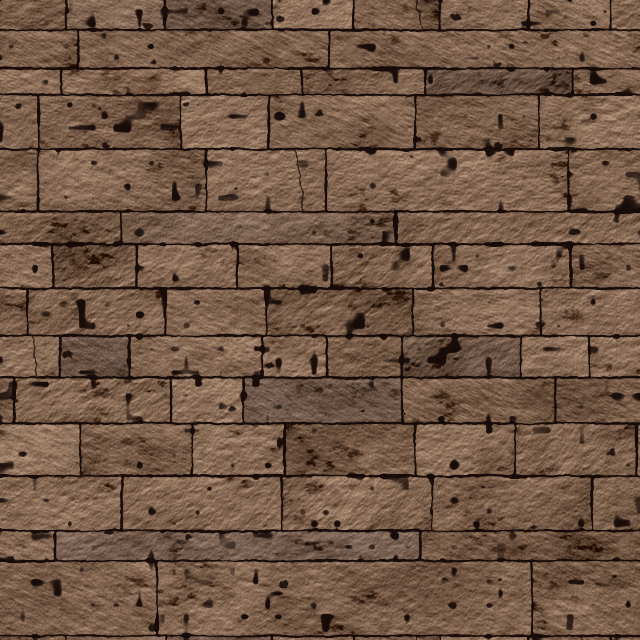
Reproduce this texture procedurally as a three.js fragment shader.

```glsl
// Weathered brown sandstone wall: fourteen uneven courses of rough-tooled blocks with thin dark joints.
varying vec2 vUv;

float hash(vec2 p) {
  return fract(sin(dot(p, vec2(127.1, 311.7))) * 43758.5453);
}

float noise(vec2 p) {
  vec2 i = floor(p), f = fract(p);
  f = f * f * (3.0 - 2.0 * f);
  return mix(mix(hash(i), hash(i + vec2(1, 0)), f.x),
             mix(hash(i + vec2(0, 1)), hash(i + vec2(1, 1)), f.x), f.y);
}

float fbm(vec2 p) {
  float sum = 0.0, amp = 0.53;
  for (int i = 0; i < 4; i++) {
    sum += amp * noise(p);
    p = mat2(1.6, 1.2, -1.2, 1.6) * p + 7.3;
    amp *= 0.5;
  }
  return sum;
}

// Tooled surface: slanted chisel dents over fine grain
float relief(vec2 p, float slant) {
  p.y += p.x * slant;
  return 0.5 * noise(p * vec2(70, 115)) + 0.3 * noise(p * vec2(150, 230) + 9.0) + 0.22 * noise(p * 390.0);
}

// Scattered round holes, one possible per grid cell
float holes(vec2 p) {
  vec2 cell = floor(p * 15.0);
  vec2 centre = (cell + 0.3 + 0.4 * vec2(hash(cell + 3.1), hash(cell + 8.7))) / 15.0;
  vec2 d = (p - centre) * vec2(0.75, 1.1);
  d += 0.005 * (vec2(noise(p * 170.0), noise(p * 170.0 + 40.0)) - 0.5);
  float radius = 0.002 + 0.004 * hash(cell + 5.5);
  return step(0.84, hash(cell)) * (1.0 - smoothstep(radius - 0.0015, radius + 0.0015, length(d)));
}

void main() {
  // Each course: top measured downward, number of stones, first joint
  vec3 courses[14] = vec3[14](
    vec3(0.0, 7, 0.103), vec3(0.0534, 2, 0.122), vec3(0.1133, 5, 0.096), vec3(0.1549, 5, 0.06),
    vec3(0.2396, 4, 0.322), vec3(0.3372, 2, 0.189), vec3(0.388, 6, 0.214), vec3(0.457, 5, 0.043),
    vec3(0.5312, 7, 0.094), vec3(0.5963, 5, 0.022), vec3(0.668, 6, 0.126), vec3(0.75, 4, 0.44),
    vec3(0.8359, 2, 0.086), vec3(0.8828, 2, 0.245));

  // Wobble the outlines
  vec2 p = vUv;
  vec2 w = p + 0.004 * (vec2(fbm(p * 35.0), fbm(p * 35.0 + 50.0)) - 0.5);
  w += 0.0016 * (vec2(noise(p * 190.0), noise(p * 190.0 + 20.0)) - 0.5);

  // Find the course
  float down = fract(1.0065 - w.y), top = 0.0, bottom = 1.0, row = 0.0;
  vec3 course = courses[0];
  for (int i = 0; i < 14; i++) {
    if (down >= courses[i].x) {
      course = courses[i];
      top = course.x;
      row = float(i);
    } else {
      bottom = min(bottom, courses[i].x);
    }
  }

  // Find the stone between its jittered joints
  float along = fract(w.x - course.z), left = 0.0, right = 1.0, index = 0.0;
  for (int k = 1; k < 7; k++) {
    if (float(k) >= course.y) break;
    float joint = (float(k) + 0.55 * (hash(vec2(row, k) + 2.4) - 0.5)) / course.y;
    if (along >= joint) {
      left = joint;
      index = float(k);
    } else {
      right = min(right, joint);
    }
  }
  vec2 stone = vec2(row, index) + 11.0;

  // Distance inward from the rounded block outline
  vec2 inset = min(vec2(along - left, down - top), vec2(right - along, bottom - down));
  float corner = 0.004;
  float edge = min(min(inset.x, inset.y), corner - length(max(corner - inset, 0.0)));

  // Stone tone, blotches, and chisel relief lit from above
  float slant = 0.9 * (hash(stone + 6.0) - 0.5);
  float blotch = fbm(p * vec2(9, 14) + stone * 3.7);
  float tone = 0.74 + 0.2 * (hash(stone) - 0.5) + 0.6 * (blotch - 0.5);
  tone += 1.4 * (relief(p, slant) - relief(p + vec2(-0.0008, 0.0024), slant));
  tone += 0.25 * (fbm(p * vec2(45, 70)) - 0.5);

  // Worn patches with small pits, and slightly bright upper rims
  float worn = smoothstep(0.52, 0.72, fbm(p * vec2(13, 20) + stone * 5.1));
  float pits = smoothstep(0.56, 0.76, fbm(p * vec2(60, 105) + 31.0));
  tone -= worn * (0.16 + 0.55 * pits) + 0.12 * pits;
  tone += 0.13 * exp(-abs(down - top - 0.005) * 500.0);
  tone -= 0.3 * exp(-max(edge, 0.0) * 420.0);

  vec3 color = vec3(0.24, 0.15, 0.09) + clamp(tone, -0.3, 1.2) * vec3(0.38, 0.35, 0.32);
  float grey = smoothstep(0.8, 0.95, hash(stone + 17.0)) * (0.5 + 0.5 * blotch);
  color = mix(color, color * vec3(0.8, 0.81, 0.87), grey);

  // Holes, rare cracks and joints share the same dark gap
  float crackX = mix(left, right, 0.75) + 0.016 * (fbm(vec2(down * 30.0, row)) - 0.5) + 0.15 * (down - top);
  float crack = step(0.91, hash(stone + 29.0)) * (1.0 - smoothstep(0.0004, 0.0018, abs(along - crackX)));
  float gap = 0.0005 + 0.0016 * noise(p * 28.0) + 0.003 * smoothstep(0.72, 0.95, noise(p * 55.0 + 13.0));
  float joint = 1.0 - smoothstep(gap - 0.0006, gap + 0.0012, edge);
  float dark = max(max(joint * 0.95, holes(p) * 0.85), crack * 0.7);
  gl_FragColor = vec4(mix(color, vec3(0.07, 0.03, 0.02), dark), 1.0);
}
```
